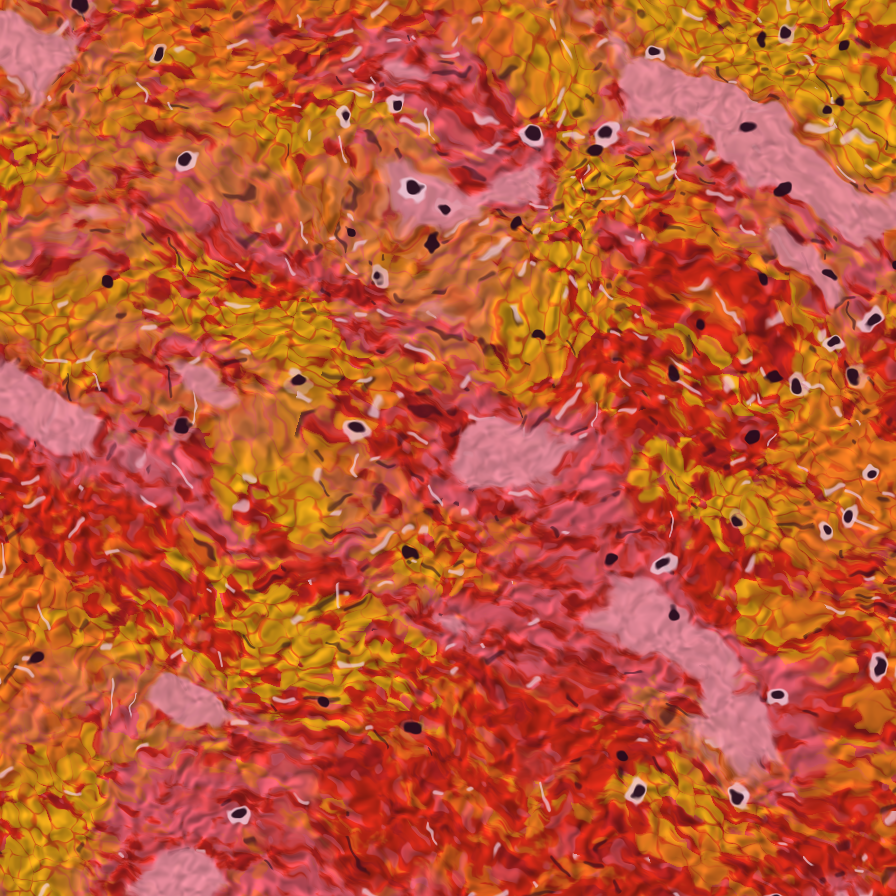
Give the GLSL for this texture, as a three.js fragment shader.

```glsl
// Stained tissue: ochre granules in red fibres, pale pink islands, dark haloed nuclei.
varying vec2 vUv;

#define FLOW_ANGLE -0.45
#define GRANULE_SCALE 54.0
#define GRANULE_LEVEL 0.41
#define ISLAND_LEVEL 0.76
#define NUCLEUS_SCALE 15.0
#define NUCLEUS_RADIUS 0.125
#define SLIT_SCALE 34.0
#define GRAIN_AMOUNT 0.22
#define RELIEF_AMOUNT 0.5

const vec3 RED = vec3(0.73, 0.14, 0.08);
const vec3 CRIMSON = vec3(0.60, 0.11, 0.11);
const vec3 ORANGE = vec3(0.81, 0.41, 0.11);
const vec3 OCHRE = vec3(0.78, 0.55, 0.08);
const vec3 ROSE = vec3(0.78, 0.31, 0.37);
const vec3 PALE = vec3(0.84, 0.51, 0.57);
const vec3 WHITE = vec3(0.94, 0.80, 0.86);
const vec3 DARK = vec3(0.15, 0.04, 0.11);

float hash(vec2 p) { return fract(sin(dot(p, vec2(127.1, 311.7))) * 43758.5453); }
vec2 hash2(vec2 p) { return vec2(hash(p), hash(p + 57.3)); }

float noise(vec2 p) {
  vec2 i = floor(p), f = fract(p);
  f = f * f * (3.0 - 2.0 * f);
  return mix(mix(hash(i), hash(i + vec2(1.0, 0.0)), f.x),
             mix(hash(i + vec2(0.0, 1.0)), hash(i + vec2(1.0, 1.0)), f.x), f.y);
}
vec2 noise2(vec2 p) { return vec2(noise(p), noise(p + 33.0)) - 0.5; }

float fbm(vec2 p) {
  float sum = 0.0, weight = 0.533;
  for (int i = 0; i < 4; i++) {
    sum += weight * noise(p);
    p = p * 2.03 + 19.7;
    weight *= 0.5;
  }
  return sum;
}

// Coordinates in a frame whose x axis points along the angle
mat2 frame(float a) { return mat2(cos(a), -sin(a), sin(a), cos(a)); }

// Voronoi granules: x is the gap to the border, y a random value per granule
vec2 granules(vec2 p) {
  float nearest = 9.0, second = 9.0, id = 0.0;
  for (int y = -1; y <= 1; y++) for (int x = -1; x <= 1; x++) {
    vec2 cell = floor(p) + vec2(float(x), float(y));
    float d = length(cell + hash2(cell) - p);
    second = min(second, max(d, nearest));
    if (d < nearest) { nearest = d; id = hash(cell + 8.1); }
  }
  return vec2(second - nearest, id);
}

// Short, bent streaks that roughly follow the flow
float slits(vec2 p, float density, float seed) {
  float cover = 0.0;
  for (int y = -1; y <= 1; y++) for (int x = -1; x <= 1; x++) {
    vec2 cell = floor(p) + vec2(float(x), float(y));
    vec2 h = hash2(cell + seed);
    vec2 d = frame(FLOW_ANGLE + 2.4 * (h.x - 0.4)) * (p - cell - h);
    float halfLength = 0.06 + 0.45 * h.y * h.y, width = 0.05 + 0.09 * h.x;
    d.x -= clamp(d.x, -halfLength, halfLength);
    float streak = 1.0 - smoothstep(width * 0.3, width * 1.4, length(d));
    cover = max(cover, streak * step(hash(cell + seed + 9.0), density));
  }
  return cover;
}

// Nuclei: x is the dark body, y the pale halo
vec2 nuclei(vec2 p, float density) {
  vec2 cover = vec2(0.0);
  for (int y = -1; y <= 1; y++) for (int x = -1; x <= 1; x++) {
    vec2 cell = floor(p) + vec2(float(x), float(y));
    vec2 h = hash2(cell + 31.0);
    vec2 d = frame(6.28 * h.x) * (p - cell - h) * vec2(0.85, 1.2);
    float r = length(d) + 0.1 * (noise(p * 9.0) - 0.5);
    float size = NUCLEUS_RADIUS * (0.6 + 0.5 * h.y), here = step(hash(cell + 4.4), density);
    float halo = 1.0 - smoothstep(size * 1.35, size * 1.8, r + 0.25 * d.y);
    cover.x = max(cover.x, here * (1.0 - smoothstep(size * 0.7, size * 1.15, r)));
    cover.y = max(cover.y, here * halo * smoothstep(0.3, 0.7, hash(cell + 2.7)));
  }
  return cover;
}

void main() {
  // Warped coordinates, plain and along the flow
  vec2 p = vUv;
  vec2 q = p + 0.06 * noise2(p * 7.0) + 0.014 * noise2(p * 38.0) + 0.007 * noise2(p * 95.0);
  vec2 flow = frame(FLOW_ANGLE) * q;
  float fibre = fbm(flow * vec2(38.0, 66.0));
  float fine = noise(flow * 150.0), speck = noise(flow * vec2(75.0, 115.0) + 7.0);
  // Red fibres with rose zones around the islands
  float island = 0.67 * noise(flow * vec2(5.5, 9.5) + 5.3) + 0.33 * noise(flow * vec2(12.0, 20.0));
  island += 0.07 * (fibre - 0.5);
  float roseZone = smoothstep(0.52, 0.68, island);
  vec3 color = mix(CRIMSON, RED, smoothstep(0.25, 0.42, fibre));
  color = mix(color, ORANGE, 0.7 * smoothstep(0.53, 0.7, fibre));
  float rosy = roseZone * smoothstep(0.3, 0.52, fibre) + 0.6 * smoothstep(0.68, 0.85, speck);
  color = mix(color, ROSE, min(rosy, 1.0));
  // Ochre granules, sparser towards the lower right
  float corner = smoothstep(0.5, 1.0, p.x) * (1.0 - smoothstep(0.1, 0.5, p.y));
  float field = fbm(flow * vec2(4.5, 7.0) + 2.0) + 0.14 * (p.y - 0.5) - 0.15 * corner;
  vec2 granule = granules(flow * GRANULE_SCALE * vec2(0.85, 1.1));
  field += 0.26 * (granule.y - 0.5) + 0.45 * (fibre - 0.5) - 0.1 * roseZone;
  float ochre = smoothstep(-0.04, 0.04, field - GRANULE_LEVEL) * (1.0 - 0.5 * roseZone);
  ochre *= mix(0.4, 1.0, smoothstep(0.0, 0.22, granule.x + 0.3 * (speck - 0.4)));
  float warm = noise(q * 4.0 + 9.0) + 0.4 * (granule.y - 0.5) + 0.5 * (fibre - 0.5);
  color = mix(color, mix(OCHRE, ORANGE, smoothstep(0.5, 0.85, warm)), ochre);
  // Pale islands with a redder rim
  color = mix(color, RED, 0.3 - 0.3 * smoothstep(0.0, 0.03, abs(island - ISLAND_LEVEL + 0.03)));
  float pale = smoothstep(-0.02, 0.025, island - ISLAND_LEVEL);
  color = mix(color, PALE, 0.93 * pale);
  // Fine relief and grain
  float relief = noise(q * 95.0) - noise((q + vec2(0.004, -0.005)) * 95.0);
  color *= 1.0 + RELIEF_AMOUNT * relief * (1.0 - 0.8 * pale) + GRAIN_AMOUNT * (fine - 0.5);
  // Bright and dark slits, then nuclei
  float open = 1.0 - 0.85 * pale, density = 0.1 + 0.3 * smoothstep(0.4, 0.7, noise(p * 5.0 + 3.0));
  color = mix(color, DARK, 0.55 * open * slits(q * SLIT_SCALE + 0.12, density, 3.0));
  color = mix(color, WHITE, 0.7 * open * slits(q * SLIT_SCALE, density * 0.8, 71.0));
  vec2 nucleus = nuclei(p * NUCLEUS_SCALE, mix(0.1, 0.45, smoothstep(0.7, 1.6, p.x + p.y)));
  color = mix(mix(color, WHITE, 0.8 * nucleus.y), DARK, 0.95 * nucleus.x);
  gl_FragColor = vec4(color, 1.0);
}
```
